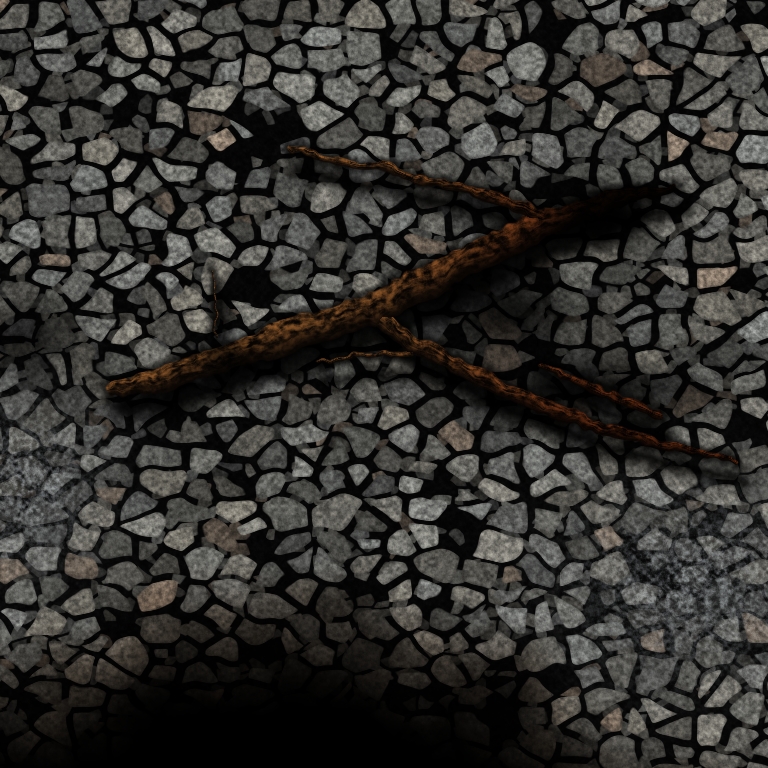
Give the GLSL for this texture, as a Shadertoy shader.

```glsl
// Forked dead branch lying on dark gravel, with pale dusty patches and deep shadow.

float hash(vec2 p) { return fract(sin(dot(p, vec2(127.1, 311.7))) * 43758.5453); }

vec2 hash2(vec2 p) { return vec2(hash(p), hash(p + 57.3)); }

float noise(vec2 p) {
    vec2 i = floor(p), f = fract(p);
    f = f * f * (3.0 - 2.0 * f);
    return mix(mix(hash(i), hash(i + vec2(1, 0)), f.x),
               mix(hash(i + vec2(0, 1)), hash(i + vec2(1, 1)), f.x), f.y);
}

vec2 wobble(vec2 p) { return vec2(noise(p), noise(p + 40.0)) - 0.5; }

float fbm(vec2 p) {
    float sum = 0.0, amp = 0.5;
    for (int i = 0; i < 4; i++, amp *= 0.5) {
        sum += amp * noise(p);
        p = mat2(1.6, 1.2, -1.2, 1.6) * p + 7.1;
    }
    return sum;
}

float blob(vec2 p, vec2 centre, vec2 radii) {
    vec2 q = (p - centre) / radii;
    return exp(-dot(q, q));
}

vec2 seedOf(vec2 cell) { return cell + 0.5 + 0.9 * (hash2(cell) - 0.5); }

// Rounded Voronoi stones: x = distance to the border, yz = stone id
vec3 stones(vec2 p) {
    vec2 home = floor(p), id = home, seed = p;
    float best = 9.0, sum = 0.0;
    for (int i = 0; i < 9; i++) {
        vec2 cell = home + vec2(i % 3 - 1, i / 3 - 1);
        vec2 r = seedOf(cell) - p;
        if (dot(r, r) < best) { best = dot(r, r); id = cell; seed = r; }
    }
    for (int i = 0; i < 25; i++) {
        if (i == 12) continue;
        vec2 r = seedOf(id + vec2(i % 5 - 2, i / 5 - 2)) - p;
        sum += exp(-28.0 * dot(0.5 * (seed + r), normalize(r - seed)));
    }
    return vec3(-log(sum) / 28.0, id);
}

// Tapered segment; wood = distance, position along, position across
void segment(vec2 p, vec3 a, vec3 b, float start, inout vec3 wood) {
    vec2 ab = b.xy - a.xy, ap = p - a.xy;
    float h = clamp(dot(ap, ab) / dot(ab, ab), 0.0, 1.0), radius = mix(a.z, b.z, h);
    float d = length(ap - ab * h) - radius;
    float across = (ab.x * ap.y - ab.y * ap.x) / length(ab) / radius;
    if (d < wood.x) wood = vec3(d, start + h * length(ab), across);
}

void limb(vec2 p, vec3 path[5], inout vec3 wood) {
    float start = 0.0;
    for (int i = 0; i < 4; i++) {
        segment(p, path[i], path[i + 1], start, wood);
        start += distance(path[i].xy, path[i + 1].xy);
    }
}

vec3 branch(vec2 p) {
    p += 0.009 * wobble(p * 28.0) + 0.006 * wobble(p * 100.0);
    vec3 wood = vec3(9.0, 0.0, 0.0);
    // Trunk, upper twig, lower fork
    limb(p, vec3[5](vec3(0.145, 0.49, 0.008), vec3(0.215, 0.508, 0.017), vec3(0.485, 0.598, 0.021),
        vec3(0.716, 0.712, 0.019), vec3(0.875, 0.76, 0.004)), wood);
    limb(p, vec3[5](vec3(0.378, 0.806, 0.003), vec3(0.44, 0.792, 0.005), vec3(0.52, 0.776, 0.006),
        vec3(0.64, 0.74, 0.007), vec3(0.716, 0.716, 0.012)), wood);
    limb(p, vec3[5](vec3(0.495, 0.585, 0.011), vec3(0.547, 0.551, 0.011), vec3(0.651, 0.495, 0.011),
        vec3(0.781, 0.44, 0.009), vec3(0.957, 0.403, 0.003)), wood);
    // Loose shoots
    segment(p, vec3(0.7, 0.525, 0.004), vec3(0.86, 0.46, 0.006), 0.0, wood);
    segment(p, vec3(0.417, 0.531, 0.002), vec3(0.54, 0.543, 0.004), 0.0, wood);
    segment(p, vec3(0.273, 0.648, 0.001), vec3(0.286, 0.565, 0.0015), 0.0, wood);
    return wood;
}

void mainImage(out vec4 fragColor, in vec2 fragCoord) {
    vec2 uv = fragCoord / iResolution.xy;
    float px = 1.0 / iResolution.y, grain = fbm(uv * 220.0);
    vec3 col = vec3(0.008) + 0.05 * grain * grain;
    // Fine chips first, then the larger stones over them
    for (int layer = 0; layer < 2; layer++) {
        vec2 scale = layer == 0 ? vec2(46, 54) : vec2(22, 29);
        vec3 s = stones((uv + 0.013 * wobble(uv * 36.0)) * scale + 11.0);
        float pick = hash(s.yz + 3.7), inside = s.x - mix(0.06, 0.15, hash(s.yz + 5.2));
        float aa = 0.6 * scale.y * px;
        float mask = smoothstep(-aa, aa, inside) * step(layer == 0 ? 0.55 : 0.07, pick);
        vec3 tint = mix(vec3(0.98, 1.0, 0.98), vec3(1.03, 1.0, 0.92), hash(s.yz + 1.3));
        tint = mix(tint, vec3(1.1, 0.98, 0.86), step(0.95, pick));
        vec3 stone = tint * mix(0.26, 0.52, hash(s.yz + 8.1)) * (layer == 0 ? 0.6 : 1.0);
        stone *= (0.45 + 1.15 * grain) * (0.84 + 0.16 * smoothstep(0.0, 0.1, inside));
        col = mix(col, stone, mask);
    }
    // Speckled pale dust covering stones and gaps
    float haze = blob(uv, vec2(0.03, 0.37), vec2(0.09, 0.1)) + blob(uv, vec2(0.9, 0.24), vec2(0.14, 0.11));
    float crust = 0.04 + 0.75 * smoothstep(0.15, 0.9, fbm(uv * 200.0 + 31.0));
    col = mix(col, vec3(0.97, 1.0, 1.02) * crust, haze * 0.6);
    // Darkness at the bottom, with a brownish fringe
    float rise = 0.015 + 0.09 * blob(uv, vec2(0.35, uv.y), vec2(0.2, 1.0))
               - 0.14 * smoothstep(0.65, 0.85, uv.x) + 0.1 * (fbm(uv * 9.0) - 0.5);
    float day = smoothstep(-0.02, 0.2, uv.y - rise);
    col *= day * mix(vec3(1.12, 0.95, 0.82), vec3(1.0), day);
    // Shade around and beneath the branch
    vec3 wood = branch(uv);
    col *= mix(0.08, 1.0, smoothstep(-0.012, 0.022, branch(uv + vec2(-0.01, 0.026)).x));
    col *= mix(0.35, 1.0, smoothstep(0.0, 0.012, wood.x));
    col *= 1.0 - 0.85 * blob(uv, vec2(0.66, 0.595), vec2(0.1, 0.06));
    col *= 1.0 - 0.85 * blob(uv, vec2(0.78, 0.495), vec2(0.14, 0.035));
    col *= 1.0 - 0.95 * blob(uv, vec2(0.78, 0.72), vec2(0.07, 0.045));
    col *= 1.0 - 0.6 * blob(uv, vec2(0.03, 0.56), vec2(0.07, 0.07));
    // Bark: stretched fibres, lit from above, darker towards the right
    float fibre = fbm(vec2(wood.y * 70.0, wood.z * 5.0 + 20.0)) + fbm(uv * 150.0 + 13.0);
    float lit = smoothstep(-1.2, 0.8, wood.z) * smoothstep(0.5, 1.5, fibre);
    vec3 bark = mix(vec3(0.03, 0.017, 0.01), vec3(0.58, 0.36, 0.17), lit);
    bark *= mix(vec3(1.0), vec3(0.72, 0.5, 0.42), smoothstep(0.45, 0.8, uv.x));
    bark *= 1.0 - 0.85 * smoothstep(0.68, 0.77, uv.x) * step(0.6, uv.y);
    bark *= 1.0 - 0.6 * blob(uv, vec2(0.29, 0.535), vec2(0.035, 0.03));
    fragColor = vec4(mix(col, bark, smoothstep(px, -px, wood.x)), 1.0);
}
```
